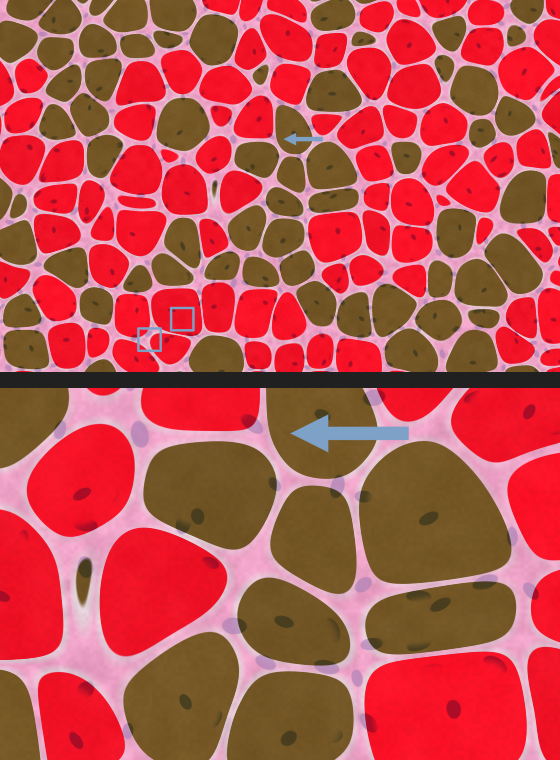
Top, the full canvas; bottom, a detail of the centre.
Give the GLSL for this texture, as a WebGL 2 fragment shader.

```glsl
#version 300 es
precision highp float;
// Stained muscle fibres in cross section: red and brown rounded cells in pink tissue.
// A weighted Voronoi diagram with smoothly blended borders shapes the fibres;
// small nuclei, fine grain and three blue marker shapes are laid on top.
uniform vec2 u_resolution;
out vec4 fragColor;

vec3 hash3(vec2 p) {
  vec3 q = fract(p.xyx * vec3(0.1031, 0.1030, 0.0973));
  q += dot(q, q.yxz + 33.33);
  return fract((q.xxy + q.yzz) * q.zyx);
}

float noise(vec2 p) {
  vec2 i = floor(p), f = fract(p);
  f = f * f * (3.0 - 2.0 * f);
  return mix(mix(hash3(i).x, hash3(i + vec2(1, 0)).x, f.x),
             mix(hash3(i + vec2(0, 1)).x, hash3(i + vec2(1, 1)).x, f.x), f.y);
}

// Fibre centre in xy, size weight in z
vec3 fibreSite(vec2 id) {
  vec3 h = hash3(id + 17.0);
  return vec3(id + 0.5 + 0.74 * (h.xy - 0.5), 0.46 * h.z);
}

// Soft elongated spot, 1 at its middle
float spot(vec2 d, float angle, float radius, float aa) {
  float c = cos(angle), s = sin(angle);
  d = mat2(c, -s, s, c) * d * vec2(0.8, 1.35);
  return 1.0 - smoothstep(radius - aa, radius + aa, length(d));
}

// Nuclei scattered on a finer grid
float edgeNuclei(vec2 p, float aa) {
  float mask = 0.0;
  vec2 base = floor(p * 2.4);
  for (int y = -1; y <= 1; y++)
    for (int x = -1; x <= 1; x++) {
      vec2 id = base + vec2(x, y);
      vec3 h = hash3(id + 71.0);
      vec2 d = p - (id + 0.2 + 0.6 * h.xy) / 2.4;
      mask = max(mask, step(h.z, 0.65) * spot(d, h.z * 40.0, 0.06 + 0.03 * h.x, aa));
    }
  return mask;
}

float box(vec2 p, vec2 halfSize) {
  vec2 d = abs(p) - halfSize;
  return length(max(d, 0.0)) + min(max(d.x, d.y), 0.0);
}

// Distance to the arrow and the two square frames
float markers(vec2 p) {
  vec2 a = p - vec2(0.762, 0.626);
  float head = max(a.x - 0.034, (abs(a.y) - a.x * 0.5) * 0.894);
  float arrow = min(head, box(a - vec2(0.068, 0.0), vec2(0.038, 0.006)));
  float frameA = abs(box(p - vec2(0.402, 0.087), vec2(0.030))) - 0.0033;
  float frameB = abs(box(p - vec2(0.490, 0.142), vec2(0.030))) - 0.0033;
  return min(arrow, min(frameA, frameB));
}

void main() {
  vec2 uv = gl_FragCoord.xy / u_resolution.y;
  float aa = 9.6 / u_resolution.y;
  vec2 p = uv * 9.6 + 3.0;
  p += 0.30 * (vec2(noise(p * 0.9), noise(p * 0.9 + 40.0)) - 0.5);

  // Owning fibre: least weighted distance
  vec2 cell = floor(p), owner = cell;
  float nearest = 1e3;
  for (int y = -2; y <= 2; y++)
    for (int x = -2; x <= 2; x++) {
      vec3 s = fibreSite(cell + vec2(x, y));
      float f = dot(p - s.xy, p - s.xy) - s.z;
      if (f < nearest) { nearest = f; owner = cell + vec2(x, y); }
    }

  // Border distance, blended over all neighbours to round the corners
  vec3 site = fibreSite(owner);
  float sum = 0.0;
  for (int y = -2; y <= 2; y++)
    for (int x = -2; x <= 2; x++) {
      vec2 id = owner + vec2(x, y);
      if (id == owner) continue;
      vec3 s = fibreSite(id);
      float f = dot(p - s.xy, p - s.xy) - s.z;
      sum += exp(-10.0 * (f - nearest) / (2.0 * distance(s.xy, site.xy)));
    }
  float inset = 0.012 + 0.022 * noise(p * 1.7 + 9.0);
  float depth = -log(max(sum, 1e-9)) / 10.0 - inset;
  float fibre = smoothstep(-0.6 * aa, 0.6 * aa, depth);

  // Fibre type, tint and grain
  vec3 h = hash3(owner + 131.0);
  float kind = h.x + 0.9 * (noise(site.xy * 0.4 + 5.0) - 0.5);
  bool brown = kind < 0.40;
  float grain = noise(uv * 300.0) - 0.5;
  vec3 body = brown ? vec3(0.45, 0.335, 0.145) : vec3(0.965, 0.07, 0.15);
  body *= 1.0 + 0.06 * (h.y - 0.5) + 0.05 * grain;
  body += 0.03 * (noise(p * 5.0) - 0.5);

  // Pink tissue, paler along the fibre borders
  float pale = (1.0 - smoothstep(0.0, 0.07, -depth)) * noise(p * 2.0 + 60.0);
  vec3 tissue = mix(vec3(0.93, 0.63, 0.775), vec3(0.86, 0.82, 0.84), pale);
  tissue += 0.09 * (noise(p * 9.0) - 0.5) + 0.04 * grain;

  // Nuclei: many beside the borders, at most one inside each fibre
  float rim = edgeNuclei(p, aa) * (1.0 - smoothstep(0.03, 0.12, depth));
  vec3 k = hash3(owner + 211.0);
  float core = step(k.z, 0.75) * spot(p - site.xy - 0.3 * (k.xy - 0.5), k.z * 30.0, 0.065, aa);
  vec3 nucleus = brown ? vec3(0.23, 0.21, 0.11) : vec3(0.57, 0.04, 0.15);
  body = mix(body, nucleus, 0.75 * max(rim, core));
  tissue = mix(tissue, vec3(0.66, 0.50, 0.71), 0.65 * rim);

  vec3 color = mix(tissue, body, fibre);
  float mark = smoothstep(0.7, -0.7, markers(uv) * u_resolution.y);
  fragColor = vec4(mix(color, vec3(0.49, 0.63, 0.78), mark), 1.0);
}
```
